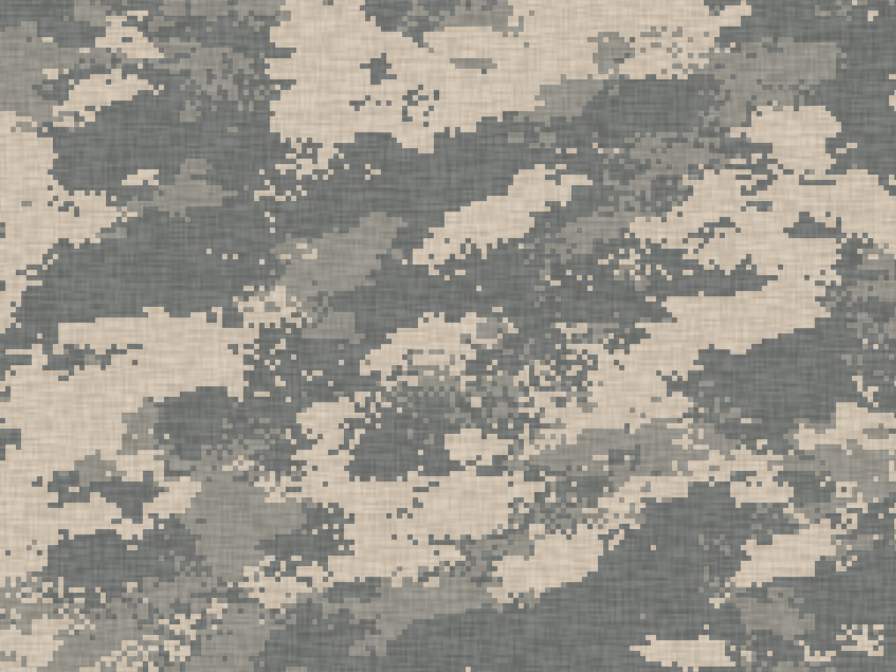
Give the GLSL for this pattern, as a WebGL 1 fragment shader.

```glsl
precision highp float;
// Digital camouflage in three greys and sand, printed on a finely woven ripstop cloth.

uniform vec2 u_resolution;

#define ROWS 127.0         // camouflage cells per canvas height
#define PATCH_SIZE vec2(21.0, 11.5) // broad patch spacing in cells
#define SLANT 0.30         // rise of the patches to the right
#define SAND_LEVEL 0.596   // higher means less sand
#define STONE_LEVEL 0.572  // higher means less stone
#define FRAY 0.30          // speckle strength in frayed zones
#define THREADS 260.0      // threads per canvas height
#define WEAVE 0.075        // thread contrast
#define RIPSTOP 62.0       // reinforcement lines per canvas height

const vec3 SLATE = vec3(0.455, 0.465, 0.452);
const vec3 STONE = vec3(0.582, 0.572, 0.540);
const vec3 SAND  = vec3(0.805, 0.755, 0.688);

float hash(vec2 p) {
  vec3 q = fract(vec3(p.xyx) * 0.1031);
  q += dot(q, q.yzx + 33.33);
  return fract((q.x + q.y) * q.z);
}

float valueNoise(vec2 p) {
  vec2 i = floor(p);
  vec2 f = fract(p);
  f = f * f * (3.0 - 2.0 * f);
  return mix(mix(hash(i), hash(i + vec2(1.0, 0.0)), f.x),
             mix(hash(i + vec2(0.0, 1.0)), hash(i + vec2(1.0)), f.x), f.y);
}

// Centred random value shared by a block of cells, shifted per row of blocks
float blockNoise(vec2 cell, vec2 size, float seed) {
  float row = floor(cell.y / size.y);
  float shift = floor(hash(vec2(row, seed)) * size.x);
  return hash(vec2(floor((cell.x + shift) / size.x), row) + seed) - 0.5;
}

// Broad slanted patches with stepped, locally frayed borders
float patchField(vec2 cell, float seed) {
  vec2 p = vec2(cell.x, cell.y - SLANT * cell.x) / PATCH_SIZE + seed;
  float field = 0.55 * valueNoise(p)
              + 0.30 * valueNoise(cell / PATCH_SIZE * 2.3 + seed * 1.7)
              + 0.15 * valueNoise(cell / PATCH_SIZE * 5.1 + seed * 2.9);
  float frayed = smoothstep(0.48, 0.85, valueNoise(cell / vec2(15.0, 10.0) + seed * 3.7));
  field += 0.09 * blockNoise(cell, vec2(3.0, 2.0), seed + 11.0);
  field += 0.08 * blockNoise(cell, vec2(2.0, 1.0), seed + 37.0);
  return field + mix(0.03, FRAY, frayed) * blockNoise(cell, vec2(1.0), seed + 71.0);
}

vec3 camoColour(vec2 cell) {
  vec3 ground = mix(SLATE, STONE, step(STONE_LEVEL, patchField(cell, 143.0)));
  return mix(ground, SAND, step(SAND_LEVEL, patchField(cell, 29.0)));
}

// Blend the four nearest cells over about one pixel for smooth edges
vec3 smoothCamo(vec2 p, float pixel) {
  vec2 corner = floor(p - 0.5);
  vec2 blend = clamp((p - corner - 1.0) / (1.2 * pixel) + 0.5, 0.0, 1.0);
  vec3 lower = mix(camoColour(corner), camoColour(corner + vec2(1.0, 0.0)), blend.x);
  vec3 upper = mix(camoColour(corner + vec2(0.0, 1.0)), camoColour(corner + vec2(1.0)), blend.x);
  return mix(lower, upper, blend.y);
}

// Streaky threads both ways plus a faint ripstop grid
float weaveShade(vec2 uv) {
  vec2 t = uv * THREADS;
  float weft = valueNoise(t * vec2(0.16, 1.0) + 7.0) - 0.5;
  float warp = valueNoise(t * vec2(1.0, 0.20) + 91.0) - 0.5;
  vec2 toLine = abs(fract(uv * RIPSTOP) - 0.5);
  vec2 line = 1.0 - smoothstep(0.05, 0.22, toLine);
  return WEAVE * (weft + 0.75 * warp) - 0.016 * line.y - 0.009 * line.x + 0.006;
}

void main() {
  vec2 uv = gl_FragCoord.xy / u_resolution.y;
  vec3 colour = smoothCamo(uv * ROWS, ROWS / u_resolution.y);
  gl_FragColor = vec4(colour + weaveShade(uv), 1.0);
}
```
